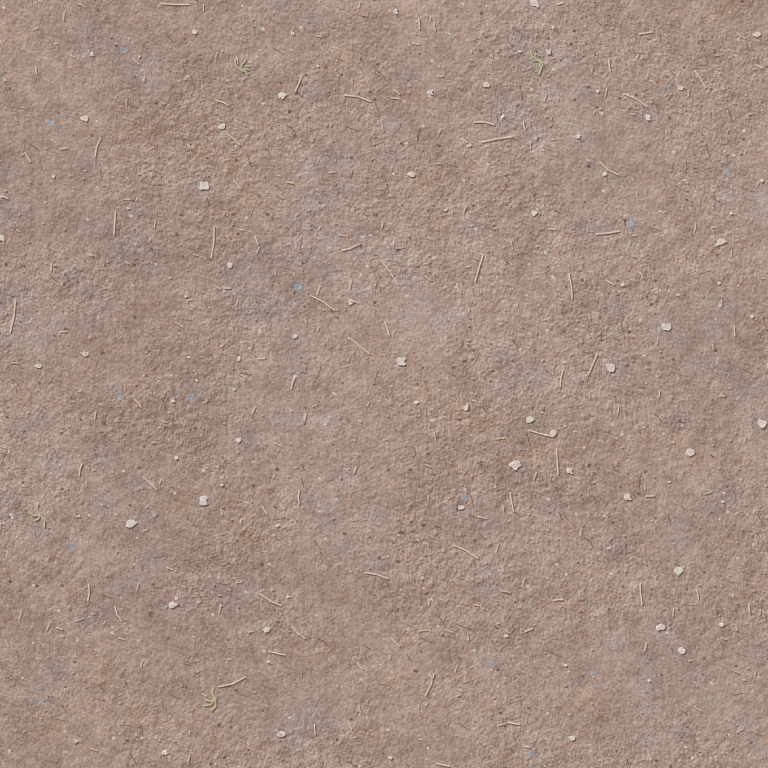
A Shadertoy shader for this texture:

```glsl
// Dry brown earth with fine crumbs, pale pebbles, straw bits and a few green sprigs.

const vec3 EARTH = vec3(0.650, 0.563, 0.518);
const vec3 DARK_SOIL = vec3(0.31, 0.23, 0.20);
const vec3 PALE_STONE = vec3(0.88, 0.84, 0.81);
const vec3 BLUE_STONE = vec3(0.60, 0.64, 0.70);
const vec3 CRUMB = vec3(0.83, 0.73, 0.66);
const vec3 STRAW = vec3(0.90, 0.81, 0.71);
const vec3 SPRIG = vec3(0.75, 0.76, 0.60);

float hash(vec2 p) {
    return fract(sin(dot(p, vec2(127.1, 311.7))) * 43758.5453);
}

vec2 hash2(vec2 p) {
    return vec2(hash(p), hash(p + 37.7));
}

float noise(vec2 p) {
    vec2 i = floor(p), f = fract(p);
    f = f * f * (3.0 - 2.0 * f);
    return mix(mix(hash(i), hash(i + vec2(1, 0)), f.x),
               mix(hash(i + vec2(0, 1)), hash(i + vec2(1, 1)), f.x), f.y);
}

float fbm(vec2 p, float gain) {
    float sum = 0.0, total = 0.0, weight = 1.0;
    for (int i = 0; i < 4; i++) {
        sum += weight * noise(p);
        total += weight;
        weight *= gain;
        p = mat2(1.6, 1.2, -1.2, 1.6) * p + 19.3;
    }
    return sum / total;
}

float segment(vec2 p, vec2 a, vec2 b) {
    vec2 pa = p - a, ba = b - a;
    return length(pa - ba * clamp(dot(pa, ba) / dot(ba, ba), 0.0, 1.0));
}

float cover(float d, float soft) {
    return 1.0 - smoothstep(-soft, soft, d);
}

// Irregular round grains, one at most per cell; radii in canvas units.
float grains(vec2 p, float cells, float density, vec2 radii, float seed, float soft) {
    float mask = 0.0;
    vec2 home = floor(p * cells);
    for (int k = 0; k < 9; k++) {
        vec2 id = home + vec2(k % 3, k / 3) - 1.0;
        vec2 r = hash2(id + seed);
        if (r.x > density) continue;
        vec2 q = p - (id + hash2(id + seed + 5.3)) / cells;
        float radius = mix(radii.x, radii.y, r.y * r.y);
        float lumps = noise(q / radius * 1.3 + id * 7.0) - 0.5;
        mask = max(mask, cover(length(q * vec2(1.0, 1.2)) - radius * (1.0 + 0.9 * lumps), soft));
    }
    return mask;
}

// Thin, nearly straight fibres; half lengths in canvas units.
float fibres(vec2 p, float cells, float density, vec2 halfLengths, float width, float seed, float soft) {
    float mask = 0.0;
    vec2 home = floor(p * cells);
    for (int k = 0; k < 9; k++) {
        vec2 id = home + vec2(k % 3, k / 3) - 1.0;
        vec2 r = hash2(id + seed);
        if (r.x > density) continue;
        vec2 q = p - (id + hash2(id + seed + 5.3)) / cells;
        float angle = 2.4 * hash(id + seed + 9.1) - 2.0;
        vec2 along = vec2(cos(angle), sin(angle)) * mix(halfLengths.x, halfLengths.y, r.y * r.y);
        vec2 bend = vec2(-along.y, along.x) * (hash(id + seed + 2.7) - 0.5) * 0.3;
        float d = min(segment(q, -along, bend), segment(q, bend, along));
        mask = max(mask, cover(d - width, soft));
    }
    return mask;
}

// Small tufts of fanned blades.
float sprigs(vec2 p, float cells, float density, float size, float soft) {
    vec2 id = floor(p * cells);
    if (hash(id + 61.0) > density) return 0.0;
    float mask = 0.0;
    vec2 q = p - (id + 0.25 + 0.5 * hash2(id + 4.0)) / cells;
    for (int k = 0; k < 4; k++) {
        vec2 r = hash2(id + float(k) * 3.1);
        float angle = 0.9 * float(k) + r.x + 6.28 * hash(id);
        vec2 tip = vec2(cos(angle), sin(angle)) * size * (0.5 + 0.5 * r.y);
        vec2 knee = 0.55 * tip + 0.2 * vec2(-tip.y, tip.x);
        float d = min(segment(q, vec2(0), knee), segment(q, knee, tip));
        mask = max(mask, cover(d - 0.0011, soft));
    }
    return mask;
}

void mainImage(out vec4 fragColor, in vec2 fragCoord) {
    vec2 p = fragCoord / iResolution.y;
    float soft = max(0.7 / iResolution.y, 0.0007);
    vec2 light = vec2(-0.0016, 0.0020);

    // Soil: faint patches, fine lit crumbs and grain
    float patches = fbm(p * 5.0 + 3.0, 0.7) - 0.5;
    float rough = mix(0.75, 1.3, smoothstep(0.35, 0.65, fbm(p * 9.0 + 41.0, 0.7)));
    float relief = fbm(p * 85.0, 0.9) - fbm((p + light) * 85.0, 0.9);
    float mottle = fbm(p * 40.0 + 11.0, 0.8) - 0.5;
    float grain = noise(p * 400.0) - 0.5;
    float tone = 0.34 * rough * relief + 0.16 * mottle + 0.09 * grain + 0.09 * patches;
    vec3 color = EARTH + tone * vec3(1.0, 1.02, 1.0);
    float warmth = 0.6 * (fbm(p * 12.0 + 70.0, 0.8) - 0.5) + 0.4 * (noise(p * 150.0) - 0.5);
    color += warmth * vec3(0.06, -0.01, -0.06);

    // Dark pits, cracks and loose crumbs, denser on rough ground
    vec2 shade = p + light;
    float loose = rough * rough;
    color = mix(color, DARK_SOIL, 0.55 * grains(p, 75.0, 0.15 * loose, vec2(0.0007, 0.0026), 13.0, soft));
    color = mix(color, DARK_SOIL, 0.50 * fibres(p, 42.0, 0.20 * loose, vec2(0.002, 0.010), 0.0006, 29.0, soft));
    color = mix(color, DARK_SOIL, 0.40 * grains(shade, 85.0, 0.20 * loose, vec2(0.0008, 0.0022), 33.0, soft));
    color = mix(color, CRUMB, 0.55 * grains(p, 85.0, 0.20 * loose, vec2(0.0008, 0.0022), 33.0, soft));

    // Stones with cast shadows
    color = mix(color, DARK_SOIL, 0.6 * grains(shade, 17.0, 0.32, vec2(0.0018, 0.0070), 53.0, soft));
    color = mix(color, PALE_STONE + 0.3 * relief, 0.85 * grains(p, 17.0, 0.32, vec2(0.0018, 0.0070), 53.0, soft));
    color = mix(color, BLUE_STONE + 0.3 * relief, 0.75 * grains(p, 10.0, 0.30, vec2(0.002, 0.006), 83.0, soft));
    color = mix(color, PALE_STONE, 0.7 * grains(p, 55.0, 0.16, vec2(0.0008, 0.0024), 97.0, soft));

    // Straw, chips and sprigs
    color = mix(color, DARK_SOIL, 0.6 * fibres(shade, 17.0, 0.28, vec2(0.004, 0.021), 0.0009, 17.0, soft));
    color = mix(color, STRAW, 0.85 * fibres(p, 17.0, 0.28, vec2(0.004, 0.021), 0.0009, 17.0, soft));
    color = mix(color, DARK_SOIL, 0.5 * fibres(shade, 40.0, 0.16, vec2(0.0015, 0.006), 0.0008, 71.0, soft));
    color = mix(color, STRAW, 0.7 * fibres(p, 40.0, 0.16, vec2(0.0015, 0.006), 0.0008, 71.0, soft));
    color = mix(color, DARK_SOIL, 0.6 * sprigs(shade, 5.0, 0.35, 0.018, soft));
    color = mix(color, SPRIG, 0.85 * sprigs(p, 5.0, 0.35, 0.018, soft));

    fragColor = vec4(clamp(color, 0.0, 1.0), 1.0);
}
```
